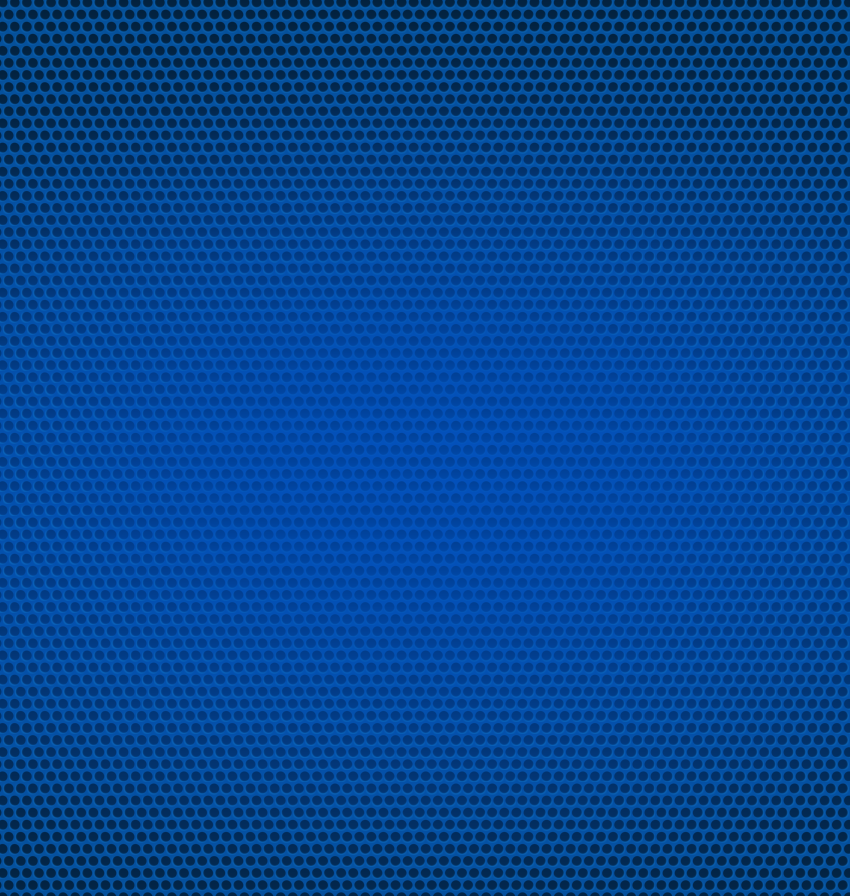
This pattern is drawn by a WebGL 2 fragment shader. Its source:

```glsl
#version 300 es
precision highp float;

uniform vec2 u_resolution;
out vec4 fragColor;

const float ROWS = 74.1;                    // hole rows per canvas height
const vec2 GRID_PHASE = vec2(0.21, 0.21);   // first hole, in pitches from top left
const float HOLE_RADIUS = 0.41;             // in pitches
const float RIM_WIDTH = 0.085;
const vec2 GLOW_CENTER = vec2(0.5, 0.47);

const vec3 WEB_CENTER = vec3(0.01, 0.315, 0.73);
const vec3 WEB_EDGE = vec3(0.02, 0.315, 0.60);
const vec3 HOLE_CENTER = vec3(0.005, 0.265, 0.62);
const vec3 HOLE_MIDDLE = vec3(0.01, 0.225, 0.50);
const vec3 HOLE_EDGE = vec3(0.01, 0.135, 0.25);
const vec3 RIM_LIGHT = vec3(0.05, 0.44, 0.79);

float hash(vec2 p) {
    return fract(sin(dot(p, vec2(41.3, 289.1))) * 4375.85);
}

// Offset from the nearest hole in staggered rows; also returns its cell id.
vec2 staggeredCell(vec2 p, vec2 phase, out vec2 id) {
    vec2 q = p - phase;
    float row = floor(q.y + 0.5);
    q.x -= 0.5 * mod(row, 2.0);
    id = vec2(floor(q.x + 0.5), row);
    return vec2(q.x - id.x, q.y - row);
}

// Zero at the glow, one toward the dark top and bottom.
float falloff(vec2 uv, vec2 center) {
    vec2 d = uv - center;
    d *= vec2(0.95, d.y > 0.0 ? 1.88 : 1.78);
    return smoothstep(0.0, 1.12, length(d));
}

vec3 holeColor(float dark) {
    vec3 inner = mix(HOLE_CENTER, HOLE_MIDDLE, smoothstep(0.0, 0.55, dark));
    return mix(inner, HOLE_EDGE, smoothstep(0.4, 1.0, dark));
}

// Soft ring, strongest where the hole wall faces the light.
float litRim(vec2 cell, float radius, float width, vec2 facing) {
    float r = length(cell);
    float ring = exp(-pow((r - radius) / width, 2.0));
    float lit = dot(cell / max(r, 0.001), facing);
    return ring * smoothstep(-0.25, 1.0, lit);
}

void main() {
    vec2 uv = gl_FragCoord.xy / u_resolution;
    vec2 fromTop = vec2(gl_FragCoord.x, u_resolution.y - gl_FragCoord.y);
    vec2 grid = fromTop / u_resolution.y * ROWS;
    float pixel = ROWS / u_resolution.y;

    vec2 id;
    vec2 cell = staggeredCell(grid, GRID_PHASE, id);
    float dark = falloff(uv, GLOW_CENTER);
    float side = (uv.x - GLOW_CENTER.x) * 2.0;

    // Perforated sheet
    vec3 color = mix(WEB_CENTER, WEB_EDGE, dark);

    // Recessed holes, shaded beneath their upper lip
    float soft = max(0.6 * pixel, 0.06);
    float hole = 1.0 - smoothstep(-soft, soft, length(cell) - HOLE_RADIUS);
    vec3 recess = holeColor(dark) * (1.0 + 0.12 * cell.y);
    recess *= 0.985 + 0.03 * hash(id);
    color = mix(color, recess, hole);

    // Rim highlights grow away from the glow
    vec2 facing = normalize(vec2(1.1 * side, 0.7));
    float rim = litRim(cell, HOLE_RADIUS + 0.03, RIM_WIDTH, facing);
    float rimStrength = 0.12 + 0.5 * smoothstep(0.05, 0.6, dark + 0.2 * abs(side));
    color = mix(color, RIM_LIGHT * (1.0 - 0.12 * dark), rim * rimStrength);

    fragColor = vec4(color, 1.0);
}
```
